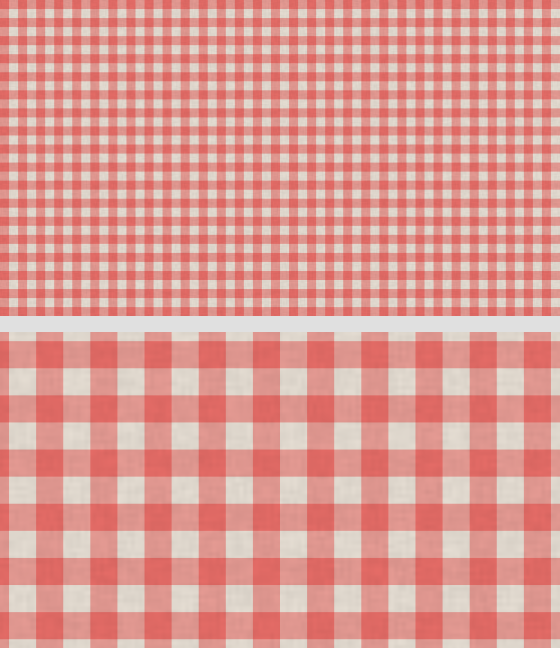
Top: the whole. Bottom: its middle third, enlarged.
Give the GLSL for this pattern, as a Shadertoy shader.

```glsl
// Woven gingham: equal dyed and bare stripes cross in both directions.
// Each dyed stripe multiplies the linen by half of the dye, so crossings
// take the full red; stretched value noise adds a faint thread grain.

const float REPEATS_ACROSS = 31.0;
const float STRIPE_WIDTH = 0.5;        // share of one repeat
const vec3 LINEN = vec3(0.87, 0.84, 0.80);
const vec3 RED = vec3(0.87, 0.41, 0.39);
const float THREADS = 14.0;            // threads per repeat
const float THREAD_LENGTH = 0.25;      // repeats per fibre variation
const float GRAIN = 0.035;

float hash(vec2 p) {
    vec3 q = fract(p.xyx * 0.1031);
    q += dot(q, q.yzx + 33.33);
    return fract((q.x + q.y) * q.z);
}

float valueNoise(vec2 p) {
    vec2 cell = floor(p);
    vec2 f = fract(p);
    f = f * f * (3.0 - 2.0 * f);
    float low = mix(hash(cell), hash(cell + vec2(1.0, 0.0)), f.x);
    float high = mix(hash(cell + vec2(0.0, 1.0)), hash(cell + 1.0), f.x);
    return mix(low, high, f.y);
}

// Coverage of the dyed stripes on both axes, starting at each whole repeat
vec2 dyedStripes(vec2 p, float pixel) {
    vec2 offset = abs(fract(p - 0.5 * STRIPE_WIDTH + 0.5) - 0.5);
    return clamp(0.5 + (0.5 * STRIPE_WIDTH - offset) / pixel, 0.0, 1.0);
}

// Fine warp and weft variation, centred on zero
float threadGrain(vec2 p) {
    float warp = valueNoise(p * vec2(THREADS, 1.0 / THREAD_LENGTH));
    float weft = valueNoise(p.yx * vec2(THREADS, 1.0 / THREAD_LENGTH) + 57.0);
    return warp + weft - 1.0;
}

void mainImage(out vec4 fragColor, in vec2 fragCoord) {
    // Repeats are square and counted from the upper left corner
    float pixel = REPEATS_ACROSS / iResolution.x;
    vec2 p = vec2(fragCoord.x, iResolution.y - fragCoord.y) * pixel;

    // Two half-strength dye layers multiply where the stripes cross
    vec3 halfDye = sqrt(RED / LINEN);
    vec2 dyed = dyedStripes(p, pixel);
    vec3 color = LINEN * mix(vec3(1.0), halfDye, dyed.x)
                       * mix(vec3(1.0), halfDye, dyed.y);

    color *= 1.0 + GRAIN * threadGrain(p);
    fragColor = vec4(color, 1.0);
}
```
